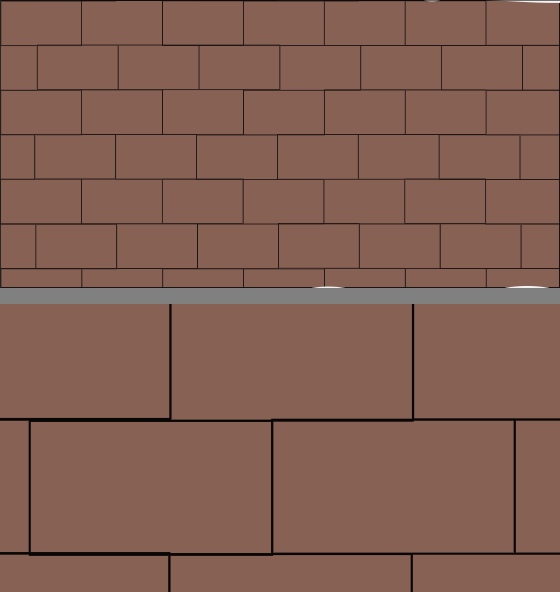
Top: the whole. Bottom: its middle third, enlarged.
Give the GLSL for this pattern, as a Shadertoy shader.

```glsl
float hash(vec2 p) {
    return fract(sin(dot(p, vec2(127.1, 311.7))) * 43758.5453);
}

float boxDistance(vec2 p, vec2 halfSize) {
    vec2 d = abs(p) - halfSize;
    return length(max(d, 0.0)) + min(max(d.x, d.y), 0.0);
}

// Odd rows sit almost half a brick over, each by a slightly different amount
float rowShift(float row) {
    float odd = mod(row, 2.0);
    return mix(0.009, 0.443, odd) + mix(0.003, 0.018, odd) * cos((row - 1.0) * 1.178);
}

// Distance to the nearest outline of the slightly misplaced bricks
float outlineDistance(vec2 p) {
    vec2 brick = vec2(0.2808, 0.155);
    float nearest = 1.0;
    for (int j = -1; j <= 1; j++) {
        float row = floor(p.y / brick.y) + float(j);
        float shift = rowShift(row);
        for (int i = -1; i <= 1; i++) {
            vec2 cell = vec2(floor(p.x / brick.x - shift) + float(i), row);
            vec2 jitter = vec2(hash(cell), hash(cell + 37.0)) - 0.5;
            vec2 center = (cell + 0.5 + vec2(shift, 0.0)) * brick + jitter * vec2(0.0006, 0.0024);
            nearest = min(nearest, abs(boxDistance(p - center, brick * 0.5)));
        }
    }
    return nearest;
}

float bump(float x, float center, float radius) {
    return max(0.0, 1.0 - pow((x - center) / radius, 2.0));
}

void mainImage(out vec4 fragColor, in vec2 fragCoord) {
    float pixel = 1.0 / iResolution.y;
    vec2 size = iResolution.xy * pixel;
    vec2 p = fragCoord * pixel;
    float depth = 1.0 - p.y;

    vec3 color = vec3(0.53, 0.38, 0.33);
    vec3 ink = vec3(0.035, 0.025, 0.025);

    // Brick outlines
    float lines = outlineDistance(vec2(p.x, depth - 0.0025)) - 0.0012;
    color = mix(color, ink, clamp(0.5 - lines / pixel, 0.0, 1.0));

    // Thin frame around the canvas
    float frame = abs(boxDistance(p - size * 0.5, size * 0.5 - 0.0018)) - 0.0013;
    color = mix(color, ink, clamp(0.5 - frame / pixel, 0.0, 1.0));

    // Pale slivers worn into the top and bottom edges
    float topChip = 0.005 * bump(p.x, 1.50, 0.03) + 0.010 * smoothstep(1.65, 1.92, p.x);
    float bottomChip = 0.005 * bump(p.x, 1.14, 0.06) + 0.007 * bump(p.x, 1.83, 0.08);
    float topCover = clamp((topChip - depth) / pixel + 0.5, 0.0, 1.0)
        * clamp((depth - 0.002) / pixel + 0.5, 0.0, 1.0) * step(0.0005, topChip);
    float bottomCover = clamp((bottomChip - p.y) / pixel + 0.5, 0.0, 1.0) * step(0.0005, bottomChip);
    color = mix(color, vec3(0.95), max(topCover, bottomCover));

    // Faint light rim outside the left edge
    color = mix(color, vec3(0.5), 0.5 * clamp(0.5 - (p.x - 0.0012) / pixel, 0.0, 1.0));

    fragColor = vec4(color, 1.0);
}
```
